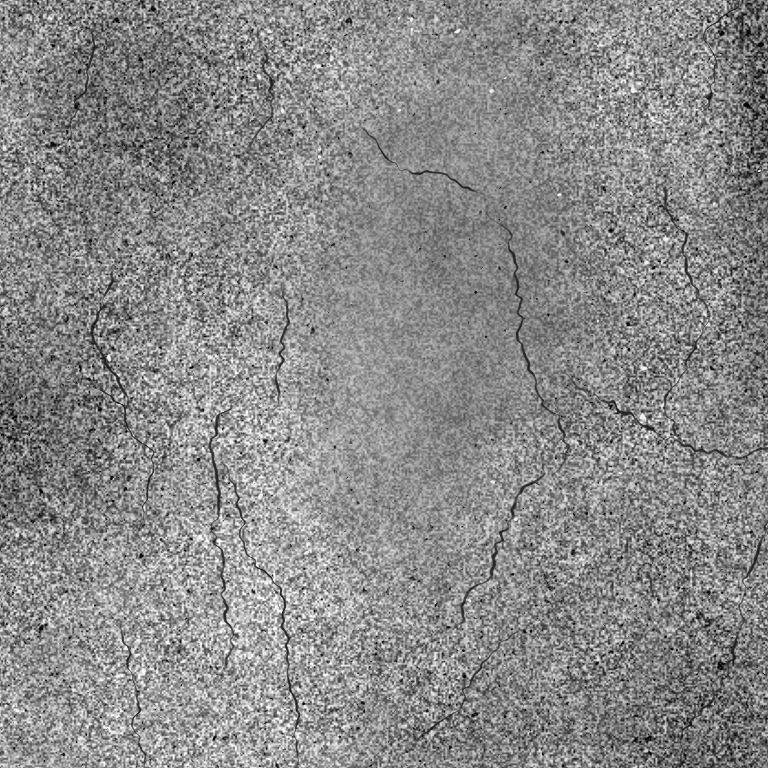
Give the GLSL for this texture, as a three.js fragment shader.

```glsl
varying vec2 vUv;

#define BASE_TONE 0.555
#define STAIN_DEPTH 0.18
#define GRAIN_SCALE 420.0
#define GRAIN_SMOOTH 0.26
#define GRAIN_ROUGH 0.62
#define CRACK_GRID 4
#define CRACK_WIDTH 0.0020
#define CRACK_TONE 0.10
#define PIT_DENSITY 0.15
#define CHIP_DENSITY 0.035

float hash(vec2 p) {
  vec3 q = fract(vec3(p.xyx) * 0.1031);
  q += dot(q, q.yzx + 33.33);
  return fract((q.x + q.y) * q.z);
}

float noise(vec2 p) {
  vec2 cell = floor(p);
  vec2 f = fract(p);
  f = f * f * (3.0 - 2.0 * f);
  float low = mix(hash(cell), hash(cell + vec2(1.0, 0.0)), f.x);
  float high = mix(hash(cell + vec2(0.0, 1.0)), hash(cell + 1.0), f.x);
  return mix(low, high, f.y);
}

float fbm(vec2 p) {
  float sum = 0.0;
  float gain = 0.5;
  for (int i = 0; i < 5; i++) {
    sum += gain * noise(p);
    p = mat2(1.6, 1.2, -1.2, 1.6) * p + 17.3;
    gain *= 0.5;
  }
  return sum;
}

// Soft bump, 1 at the centre and 0 far away
float blob(vec2 p, vec2 centre, vec2 radius) {
  vec2 d = (p - centre) / radius;
  return exp(-dot(d, d));
}

// Scattered uneven dots, at most one per cell
float specks(vec2 p, float scale, float density, float seed) {
  vec2 q = p * scale + 0.35 * vec2(noise(p * scale * 2.0), noise(p * scale * 2.0 + 40.0));
  vec2 id = floor(q) + seed;
  vec2 centre = 0.35 + 0.3 * vec2(hash(id), hash(id + 71.0));
  float radius = mix(0.16, 0.34, pow(hash(id + 23.0), 2.0));
  float dist = length(fract(q) - centre);
  return step(hash(id + 137.0), density) * (1.0 - smoothstep(0.4 * radius, radius, dist));
}

// Winding tapered line, mostly steep, one per cell of a coarse grid
float crack(vec2 p, vec2 cell) {
  vec2 id = cell + 5.0;
  vec2 start = (cell + 0.15 + 0.7 * vec2(hash(id), hash(id + 31.0))) / float(CRACK_GRID);
  float lean = (hash(id + 57.0) - 0.35) * 1.0;
  lean += 1.2 * step(0.75, hash(id + 83.0));
  float reach = mix(0.07, 0.27, hash(id + 97.0));
  vec2 d = p - start;
  float along = d.x * sin(lean) + d.y * cos(lean);
  float across = d.x * cos(lean) - d.y * sin(lean);
  float lane = 10.0 * dot(id, vec2(3.0, 19.0));
  across += 0.08 * (noise(vec2(along * 8.0 + 40.0, lane)) - 0.5);
  across += 0.020 * (noise(vec2(along * 28.0 + 40.0, lane + 3.0)) - 0.5);
  across += 0.008 * (noise(vec2(along * 120.0 + 90.0, lane + 6.0)) - 0.5);
  float taper = 1.0 - smoothstep(0.6, 1.0, abs(along) / reach);
  float wear = mix(0.5, 1.2, noise(vec2(along * 60.0 + 60.0, lane + 9.0)));
  float width = CRACK_WIDTH * mix(0.6, 1.15, hash(id + 113.0)) * wear;
  float line = 1.0 - smoothstep(0.3 * width, 1.6 * width, abs(across));
  return taper * min(wear, 1.0) * line;
}

void main() {
  vec2 p = vUv;

  // Broad stains and darkened borders
  float cloud = fbm(p * 3.2 + 4.0);
  float stain = 0.8 * blob(p, vec2(0.05, 0.47), vec2(0.17, 0.14));
  stain += 0.8 * blob(p, vec2(0.17, 0.84), vec2(0.16, 0.17));
  stain += 0.9 * blob(p, vec2(1.0, 0.04), vec2(0.22, 0.09));
  stain += 1.2 * smoothstep(0.93, 1.01, p.x + 0.03 * cloud) * smoothstep(0.2, 0.9, p.y);
  float tone = BASE_TONE + 0.27 * (cloud - 0.46) - STAIN_DEPTH * stain;
  tone += 0.07 * blob(p, vec2(0.25, 0.25), vec2(0.3, 0.3));
  tone += 0.14 * (fbm(p * 28.0) - 0.48);

  // Worn patch in the middle, coarse surface around it
  vec2 fromPatch = (p - vec2(0.55 + 0.15 * (p.y - 0.6), 0.63)) / vec2(0.19, 0.38);
  float rough = smoothstep(0.35, 1.5, length(fromPatch) + 0.9 * (cloud - 0.46));
  rough *= mix(0.7, 1.1, smoothstep(0.3, 0.65, fbm(p * 14.0 + 30.0)));

  // Fine gritty grain
  float grain = noise(p * GRAIN_SCALE) - 0.5;
  grain += 0.5 * (noise(p * GRAIN_SCALE * 0.63 + 55.0) - 0.5);
  tone += mix(GRAIN_SMOOTH, GRAIN_ROUGH, rough) * grain;

  // Dark pits and pale chips
  float pits = specks(p, 125.0, PIT_DENSITY * (0.15 + rough), 11.0);
  pits = max(pits, specks(p, 62.0, 0.06 * (0.15 + rough), 211.0));
  tone -= 0.36 * pits;
  float chipZone = rough * smoothstep(0.5, 0.72, noise(p * 5.0 + 8.0));
  float chips = specks(p, 66.0, CHIP_DENSITY * (0.05 + chipZone), 401.0);
  tone = mix(tone, 0.95, chips);

  // Cracks
  float cracks = 0.0;
  for (int y = 0; y < CRACK_GRID; y++) {
    for (int x = 0; x < CRACK_GRID; x++) {
      cracks = max(cracks, crack(p, vec2(float(x), float(y))));
    }
  }
  tone = mix(tone, CRACK_TONE, 0.9 * cracks);

  gl_FragColor = vec4(vec3(clamp(tone, 0.03, 0.98)), 1.0);
}
```
